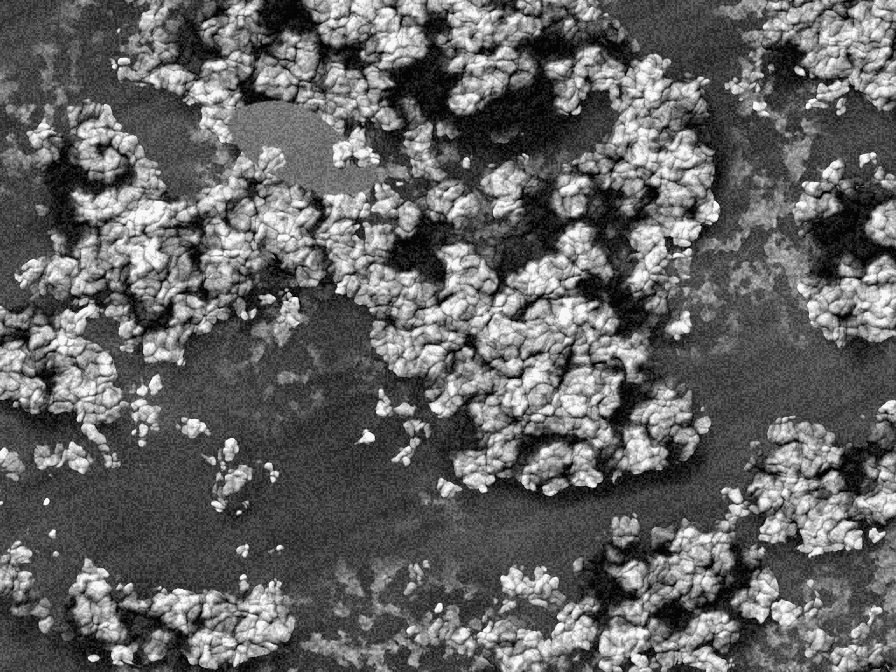
Give the GLSL for this texture, as a Shadertoy shader.

```glsl
const vec3 GRAIN_SCALES = vec3(11.0, 27.0, 68.0);   // clumps, lumps, crumbs per canvas height
const vec3 TONE_WEIGHTS = vec3(0.34, 0.44, 0.46);
const vec2 LIGHT_DIR = vec2(-0.45, 0.89);
const float LIGHT_STEP = 0.003;
const float LIGHT_GAIN = 0.11;
const float MATTER_TONE = 0.61;
const float FLOOR_TONE = 0.27;
const float DUST_TONE = 0.56;
const float PLATE_TONE = 0.45;
const float COVER_BIAS = 0.10;
const float BARE_LEVEL = -0.30;
const float SENSOR_CELLS = 384.0;
const float SENSOR_NOISE = 0.18;

// Heaps of material: centre, radii
const int HEAP_COUNT = 12;
const vec4 HEAPS[HEAP_COUNT] = vec4[](
    vec4(0.26, 0.64, 0.25, 0.13), vec4(0.05, 0.47, 0.10, 0.09),
    vec4(0.78, 0.54, 0.24, 0.25), vec4(0.76, 0.92, 0.23, 0.14),
    vec4(0.40, 0.91, 0.20, 0.13), vec4(1.30, 0.61, 0.10, 0.16),
    vec4(1.24, 0.29, 0.15, 0.11), vec4(1.01, 0.11, 0.13, 0.13),
    vec4(1.25, 0.97, 0.15, 0.07), vec4(0.83, 0.37, 0.18, 0.10),
    vec4(0.28, 0.06, 0.18, 0.06), vec4(0.96, 0.74, 0.12, 0.15));

vec3 hash3(vec2 p) {
    vec3 q = fract(p.xyx * vec3(0.1031, 0.1030, 0.0973));
    q += dot(q, q.yzx + 33.33);
    return fract((q.xxy + q.yzz) * q.zyx);
}

float noise(vec2 p) {
    vec2 i = floor(p), f = fract(p);
    f = f * f * (3.0 - 2.0 * f);
    float low = mix(hash3(i).x, hash3(i + vec2(1, 0)).x, f.x);
    float high = mix(hash3(i + vec2(0, 1)).x, hash3(i + vec2(1, 1)).x, f.x);
    return mix(low, high, f.y);
}

float fbm(vec2 p) {
    float sum = 0.0, amp = 0.53;
    for (int i = 0; i < 4; i++) {
        sum += amp * noise(p);
        p = mat2(1.6, 1.2, -1.2, 1.6) * p + 17.3;
        amp *= 0.5;
    }
    return sum;
}

// Top surface of rounded grains resting at random heights
float pile(vec2 p) {
    vec2 base = floor(p);
    float top = -1.0;
    for (int y = -1; y <= 1; y++)
    for (int x = -1; x <= 1; x++) {
        vec2 cell = base + vec2(x, y);
        vec3 h = hash3(cell + 50.0);
        vec2 d = p - cell - 0.1 - 0.8 * h.xy;
        top = max(top, 0.55 * h.z - 1.35 * dot(d, d));
    }
    return top - 0.08;
}

vec3 grainLayers(vec2 p) {
    vec2 q = p + 0.016 * (vec2(noise(p * 38.0), noise(p * 38.0 + 91.0)) - 0.5);
    q += 0.006 * (vec2(noise(p * 110.0), noise(p * 110.0 + 37.0)) - 0.5);
    return vec3(pile(q * GRAIN_SCALES.x), pile(q * GRAIN_SCALES.y + 23.0),
                pile(q * GRAIN_SCALES.z + 71.0));
}

// Positive inside heaps, negative over the bare floor
float coverage(vec2 p) {
    float heap = BARE_LEVEL;
    for (int i = 0; i < HEAP_COUNT; i++)
        heap = max(heap, 1.0 - length((p - HEAPS[i].xy) / HEAPS[i].zw));
    return heap + COVER_BIAS + 1.6 * (fbm(p * 8.0) - 0.5);
}

float floorTone(vec2 p) {
    float streak = noise(mat2(0.9, -0.4, 0.4, 0.9) * p * vec2(9.0, 60.0));
    float tone = FLOOR_TONE + 0.07 * (streak - 0.5) + 0.22 * (fbm(p * 4.0 + 5.0) - 0.5);
    float patches = smoothstep(0.40, 0.60, fbm(p * 5.0 + 7.0));
    float dust = smoothstep(0.48, 0.64, fbm(p * 55.0)) * patches;
    tone = mix(tone, DUST_TONE + 0.3 * (noise(p * 170.0) - 0.5), dust);
    float shadow = smoothstep(-0.1, 0.4, coverage(p + vec2(-0.012, 0.03)));
    return tone * (1.0 - 0.65 * shadow);
}

float matterTone(vec2 p, vec3 layers, float thickness) {
    vec3 slope = (layers - grainLayers(p + LIGHT_STEP * LIGHT_DIR)) / (LIGHT_STEP * GRAIN_SCALES);
    float light = clamp(dot(slope, vec3(0.5, 0.8, 0.8)), -2.0, 2.0);
    vec3 weights = TONE_WEIGHTS * vec3(mix(0.3, 1.0, thickness), 1.0, 1.0);
    float tone = MATTER_TONE + dot(layers, weights) + LIGHT_GAIN * light;
    tone += 0.25 * (noise(p * 150.0) - 0.5);
    // Deep gaps between clumps
    float depth = layers.x + 0.65 * layers.y + 0.9 * (fbm(p * 5.0 + 31.0) - 0.5);
    float pit = 1.0 - smoothstep(-0.48, -0.10, depth);
    return tone * (1.0 - 0.8 * pit * mix(0.4, 1.0, thickness));
}

// Smooth flake lying among the grains
float plateMask(vec2 p) {
    vec2 d = mat2(0.94, 0.34, -0.34, 0.94) * (p - vec2(0.44, 0.78));
    float edge = length(d / vec2(0.115, 0.055)) + 0.35 * (noise(p * 14.0) - 0.5);
    return 1.0 - smoothstep(0.96, 1.02, edge);
}

void mainImage(out vec4 fragColor, in vec2 fragCoord) {
    vec2 p = fragCoord / iResolution.y;
    vec3 layers = grainLayers(p);
    float cover = coverage(p);
    float field = cover + dot(layers, vec3(0.35, 0.32, 0.16));
    float thickness = smoothstep(0.0, 0.45, cover);

    float matter = smoothstep(-0.025, 0.025, field);
    float tone = mix(floorTone(p), matterTone(p, layers, thickness), matter);
    float plate = plateMask(p) * (1.0 - smoothstep(0.22, 0.27, layers.x + 0.4 * layers.y));
    tone = mix(tone, PLATE_TONE + 0.1 * (fbm(p * 12.0) - 0.5), plate);

    tone += SENSOR_NOISE * (hash3(floor(p * SENSOR_CELLS) + 9.0).x - 0.5);
    fragColor = vec4(vec3(clamp(tone, 0.02, 0.97)), 1.0);
}
```
